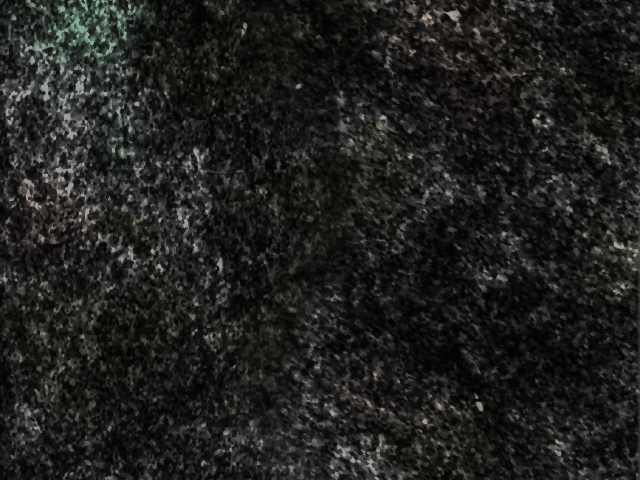
Reproduce this texture procedurally as a Shadertoy shader.

```glsl
vec3 hash3(vec2 c) {
    vec3 q = fract(c.xyx * vec3(0.1031, 0.1030, 0.0973));
    q += dot(q, q.yxz + 33.33);
    return fract((q.xxy + q.yzz) * q.zyx);
}

// Soft cellular noise in -1..1: random cell tones blended by distance
float cells(vec2 p) {
    vec2 base = floor(p);
    float tone = 0.0, total = 0.0;
    for (int y = -1; y <= 1; y++)
    for (int x = -1; x <= 1; x++) {
        vec2 cell = base + vec2(x, y);
        vec3 h = hash3(cell);
        vec2 d = cell + h.xy - p;
        float w = exp(-9.0 * dot(d, d));
        tone += w * (2.0 * h.z - 1.0);
        total += w;
    }
    return tone / total;
}

float blob(vec2 p, vec2 centre, vec2 radius) {
    vec2 d = (p - centre) / radius;
    return exp(-dot(d, d));
}

// Sparse bright mineral chips
float chips(vec2 p) {
    vec2 cell = floor(p);
    vec3 h = hash3(cell + 71.0);
    vec2 d = p - cell - 0.3 - 0.4 * h.xy;
    d.x -= 0.5 * d.y;
    float size = 0.03 + 0.06 * h.x;
    return step(0.95, h.z) * smoothstep(size + 0.04, size - 0.02, length(d));
}

float grain(vec2 p) {
    return 0.7 * cells(p * 45.0) + 1.1 * cells(p * 90.0 + 17.0) + 1.5 * cells(p * 170.0 + 41.0);
}

void mainImage(out vec4 fragColor, in vec2 fragCoord) {
    vec2 p = fragCoord / iResolution.y;
    float aspect = iResolution.x / iResolution.y;

    // Folded flow: upright on the left, falling diagonally on the right
    vec2 flow = p + 0.03 * sin(p.yx * vec2(9.0, 7.0) + 2.0 * sin(p * 5.0))
                  + 0.012 * sin(p.yx * vec2(27.0, 23.0) + 3.0 * sin(p * 13.0));
    flow += 0.012 * vec2(cells(p * 18.0), cells(p * 18.0 + 50.0));
    vec2 slant = vec2(dot(flow, vec2(0.8, -0.6)) * 0.65, dot(flow, vec2(0.6, 0.8)));
    vec2 upright = flow * vec2(1.0, 0.75);
    float right = smoothstep(0.5, 0.75, p.x + 0.08 * sin(p.y * 8.0));

    // Cloudy patches
    float broad = 0.75 * cells(flow * 3.5 + 8.0);
    float tone = broad + 0.7 * mix(cells(upright * 8.0), cells(slant * 9.0), right)
               + 0.6 * mix(cells(upright * 20.0), cells(slant * 22.0), right);

    // Tinted mineral zones
    float green = blob(flow, vec2(0.16, 0.95), vec2(0.13, 0.11))
                + 0.8 * blob(flow, vec2(0.27, 0.74), vec2(0.02, 0.06));
    float rose = blob(flow, vec2(0.96, 0.86), vec2(0.11, 0.17))
               + 0.7 * blob(flow, vec2(0.81, 0.21), vec2(0.10, 0.08));
    float tan = blob(flow, vec2(0.07, 0.56), vec2(0.12, 0.10));
    float grey = blob(flow, vec2(0.40, 0.68), vec2(0.16, 0.28));
    float dark = blob(flow, vec2(0.99, 0.54), vec2(0.07, 0.06))
               + blob(flow, vec2(0.77, 0.81), vec2(0.09, 0.08))
               + 0.7 * blob(flow, vec2(0.92, 0.39), vec2(0.13, 0.07))
               + 0.6 * blob(flow, vec2(0.38, 0.24), vec2(0.25, 0.10));
    tone += 0.9 * green + 1.0 * rose + 0.6 * tan + 0.4 * grey - 1.1 * dark - 0.12;

    // Thin pale veins and a faint level crack
    float fold = abs(cells(slant * vec2(4.0, 6.0) + 30.0));
    float vein = smoothstep(0.05, 0.0, fold) * smoothstep(-0.2, 0.5, cells(slant * 11.0 + 5.0));
    tone += 0.9 * vein * right;
    float crack = smoothstep(0.003, 0.0, abs(p.y - 0.653 + 0.03 * (p.x - 0.2) + 0.004 * sin(p.x * 31.0)));
    tone += 0.7 * crack * smoothstep(0.1, 0.2, p.x) * smoothstep(0.8, 0.5, p.x);

    // Fine directional grain
    float speckle = mix(grain(p * vec2(1.0, 0.8)),
                        grain(vec2(dot(p, vec2(0.8, -0.6)) * 0.7, dot(p, vec2(0.6, 0.8)))), right);
    tone += speckle;
    float value = max(0.115 * exp(0.56 * tone) - 0.012, 0.012);

    // Restrained colour
    float olive = smoothstep(0.0, 0.7, cells(flow * 6.0 + 90.0));
    vec3 tint = mix(vec3(0.99, 1.0, 1.01), vec3(1.02, 1.02, 0.9), olive);
    tint = mix(tint, vec3(0.84, 1.08, 0.92), min(green, 1.0));
    tint = mix(tint, vec3(1.12, 0.97, 0.92), min(rose + 0.8 * tan, 1.0));
    vec3 colour = min(value, 0.62) * tint;

    // Pale chips and the worn right edge
    float chip = chips(flow * 13.0) * smoothstep(-1.2, 0.6, speckle);
    chip += smoothstep(0.35, 0.8, blob(flow, vec2(0.97, 0.94), vec2(0.03, 0.018)) + 0.15 * speckle);
    colour = mix(colour, vec3(0.68, 0.67, 0.64), 0.75 * min(chip, 1.0));
    float edge = smoothstep(0.007, 0.001, aspect - p.x) * smoothstep(0.75, 0.5, p.y);
    colour = mix(colour, vec3(0.27, 0.27, 0.25), 0.6 * edge);

    fragColor = vec4(colour, 1.0);
}
```
